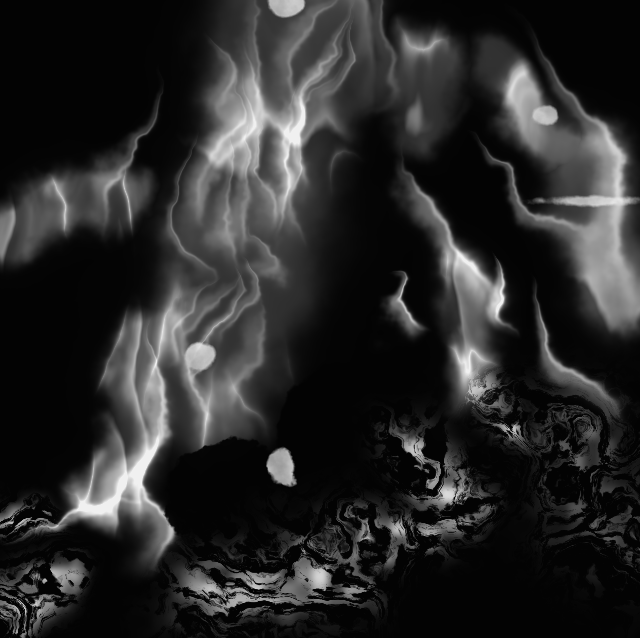
A WebGL 2 fragment shader for this texture:

```glsl
#version 300 es
precision highp float;
// Monochrome campfire: veils of flame over dark logs and glowing embers.
// Warped noise is folded into thin sheets inside soft masses, tapered tongues
// add the long licks, and thresholded noise breaks the embers into chips.
uniform vec2 u_resolution;
out vec4 fragColor;

float hash(vec2 p) {
  vec3 q = fract(p.xyx * 0.1031);
  q += dot(q, q.yzx + 33.33);
  return fract((q.x + q.y) * q.z);
}

float noise(vec2 p) {
  vec2 i = floor(p), f = fract(p);
  f = f * f * f * (f * (f * 6.0 - 15.0) + 10.0);
  return mix(mix(hash(i), hash(i + vec2(1, 0)), f.x),
             mix(hash(i + vec2(0, 1)), hash(i + vec2(1, 1)), f.x), f.y);
}

// Fractal noise; a low gain keeps it smooth, a high one makes it rough.
float fbm(vec2 p, float gain) {
  float sum = 0.0, amp = 1.0, total = 0.0;
  for (int i = 0; i < 5; i++) {
    sum += amp * noise(p);
    total += amp;
    amp *= gain;
    p = mat2(1.6, 1.2, -1.2, 1.6) * p + 7.3;
  }
  return sum / total;
}

// Soft light around a segment.
float glow(vec2 p, vec2 a, vec2 b, float r) {
  vec2 d = b - a, q = p - a;
  q -= d * clamp(dot(q, d) / dot(d, d), 0.0, 1.0);
  return exp(-dot(q, q) / (r * r));
}

// Tapered, swaying lick of flame with one bright rim.
float tongue(vec2 p, vec2 root, vec2 tip, float width) {
  vec2 axis = tip - root, q = p - root;
  float len = length(axis);
  axis /= len;
  float t = dot(q, axis) / len;
  float side = q.x * axis.y - q.y * axis.x + 0.6 * width * sin(6.0 * t + 40.0 * root.x);
  float s = side / (width * (1.1 - clamp(t, 0.0, 1.0)));
  float rim = (s - 0.5) * 4.0;
  float ends = smoothstep(-0.2, 0.25, t) * (1.0 - smoothstep(0.5, 1.0, t));
  return ends * (0.5 * exp(-1.8 * s * s) + 0.5 * exp(-rim * rim));
}

// Ragged ellipse with a crisp edge.
float lump(vec2 p, vec2 centre, vec2 size, float rough) {
  float d = length((p - centre) / size) + rough * (fbm(p * 22.0, 0.55) - 0.5);
  float soft = 0.003 / min(size.x, size.y);
  return 1.0 - smoothstep(1.0 - soft, 1.0 + soft, d);
}

// Thin folded sheets of burning gas.
float sheets(vec2 p) {
  vec2 q = p * vec2(9.0, 4.5);
  q += 2.2 * (vec2(fbm(q * 0.7 + 3.0, 0.4), fbm(q * 0.7 + 19.0, 0.4)) - 0.5);
  float fold = fract(3.2 * fbm(q * 0.7, 0.3));
  float sheet = fold * fold * (1.0 - smoothstep(0.82, 1.0, fold));
  float ridge = 1.0 - abs(2.0 * fbm(q + 31.0, 0.3) - 1.0);
  return 0.1 + 0.38 * sheet + 0.42 * pow(ridge, 9.0) * smoothstep(0.3, 0.7, noise(q * 0.8 + 50.0));
}

void main() {
  vec2 p = gl_FragCoord.xy / u_resolution;
  vec2 wobble = vec2(fbm(p * 9.0, 0.45), fbm(p * 9.0 + 40.0, 0.45)) - 0.5;
  vec2 w = p + 0.09 * wobble;

  // Broad masses of flame
  float mass = glow(w, vec2(0.32, 0.42), vec2(0.42, 0.7), 0.125);
  mass = max(mass, glow(w, vec2(0.42, 0.7), vec2(0.48, 1.05), 0.115));
  mass = max(mass, glow(w, vec2(0.66, 0.83), vec2(0.65, 0.92), 0.05));
  mass = max(mass, glow(w, vec2(0.19, 0.23), vec2(0.23, 0.47), 0.06));
  mass = max(mass, glow(w, vec2(0.02, 0.65), vec2(0.2, 0.69), 0.045));
  mass = max(mass, glow(w, vec2(0.99, 0.54), vec2(0.92, 0.74), 0.065));
  mass = max(mass, glow(w, vec2(0.75, 0.88), vec2(0.87, 0.77), 0.045));
  mass = max(mass, 0.7 * glow(w, vec2(0.74, 0.38), vec2(0.72, 0.58), 0.05));
  float light = smoothstep(0.12, 0.75, mass) * sheets(p) * 1.25 + 0.05 * mass;

  // Small licks climbing the central column
  for (int i = 0; i < 26; i++) {
    float k = float(i), h = hash(vec2(k, 4.0));
    vec2 root = mix(vec2(0.29, 0.36), vec2(0.49, 0.9), h);
    root.x += 0.2 * (hash(vec2(k, 9.0)) - 0.5);
    vec2 rise = vec2(0.1 * hash(vec2(k, 2.0)) - 0.03, 0.1 + 0.14 * hash(vec2(k, 6.0)));
    light += 0.32 * tongue(w, root, root + rise, 0.012 + 0.025 * hash(vec2(k, 8.0)));
  }

  // Long separate licks
  light += 0.75 * tongue(w, vec2(0.2, 0.2), vec2(0.25, 0.52), 0.032);
  light += 0.9 * tongue(w, vec2(0.24, 0.12), vec2(0.25, 0.34), 0.035);
  light += 0.8 * tongue(w, vec2(0.22, 0.23), vec2(0.02, 0.16), 0.02);
  light += 0.5 * tongue(w, vec2(0.16, 0.66), vec2(0.26, 0.88), 0.022);
  light += 0.75 * tongue(w, vec2(0.74, 0.51), vec2(0.61, 0.8), 0.04);
  light += 0.9 * tongue(w, vec2(0.79, 0.49), vec2(0.77, 0.63), 0.016);
  light += 0.9 * tongue(w, vec2(0.64, 0.46), vec2(0.6, 0.57), 0.016);
  light += 0.75 * tongue(w, vec2(0.92, 0.37), vec2(0.82, 0.58), 0.028);
  light += 0.65 * tongue(w, vec2(0.99, 0.54), vec2(0.83, 1.0), 0.045);
  light += 0.6 * tongue(w, vec2(0.92, 0.62), vec2(0.72, 0.78), 0.02);

  // Dark logs hide the foot of the flames
  float logs = max(lump(p, vec2(0.53, 0.31), vec2(0.1, 0.12), 0.25), lump(p, vec2(0.37, 0.22), vec2(0.105, 0.09), 0.5));
  logs = max(logs, lump(p, vec2(0.57, 0.23), vec2(0.075, 0.08), 0.6));
  light *= 1.0 - 0.97 * logs;

  // Embers: cracked, grainy patches among the wood
  float bed = glow(w, vec2(0.36, 0.06), vec2(0.52, 0.11), 0.065);
  bed = max(bed, glow(w, vec2(0.47, 0.14), vec2(0.68, 0.17), 0.035));
  bed = max(bed, glow(w, vec2(0.65, 0.29), vec2(0.71, 0.21), 0.04));
  bed = max(bed, glow(w, vec2(0.0, 0.04), vec2(0.07, 0.08), 0.035));
  bed = max(bed, glow(w, vec2(0.0, 0.21), vec2(0.07, 0.2), 0.025));
  bed = max(bed, glow(w, vec2(0.77, 0.37), vec2(0.81, 0.31), 0.03));
  bed = max(bed, 0.5 * glow(w, vec2(0.9, 0.3), vec2(0.98, 0.18), 0.08));
  float grain = fbm(p * vec2(34.0, 44.0) + 12.0 * wobble, 0.65);
  light += bed * smoothstep(0.42, 0.62, grain) * (0.25 + 0.6 * noise(p * 40.0));

  // Pale hot chips
  float chips = lump(p, vec2(0.31, 0.44), vec2(0.024, 0.021), 0.9);
  chips = max(chips, lump(p, vec2(0.85, 0.82), vec2(0.018, 0.015), 1.2));
  chips = max(chips, lump(p, vec2(0.45, 0.995), vec2(0.026, 0.022), 0.8));
  chips = max(chips, lump(p, vec2(0.44, 0.27), vec2(0.026, 0.03), 1.4));
  chips = max(chips, lump(p, vec2(0.93, 0.685), vec2(0.08, 0.009), 1.4));
  light = mix(light, 0.62 + 0.4 * fbm(p * 30.0, 0.5), 0.85 * chips);

  fragColor = vec4(vec3(0.012 + min(light, 0.93)), 1.0);
}
```
